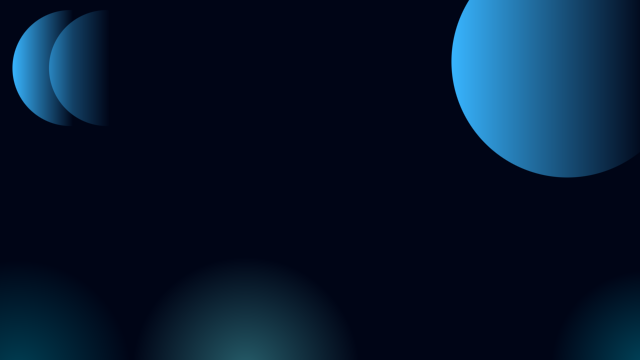
Write a Shadertoy shader that draws this background.

```glsl
// Night-blue backdrop with fading discs at the top and soft teal glows along the bottom.

// Lengths are in canvas heights, with the origin at the lower left.
const vec3 NIGHT      = vec3(0.0, 0.020, 0.088);
const vec3 SKY_BLUE   = vec3(0.22, 0.71, 1.0);
const vec3 DEEP_TEAL  = vec3(0.0, 0.25, 0.33);
const vec3 MISTY_TEAL = vec3(0.15, 0.37, 0.42);

// Discs: centre x, centre y, radius
const vec3 BIG_DISC   = vec3(1.576, 0.829, 0.322);
const vec3 SMALL_DISC = vec3(0.1956, 0.811, 0.161);
const float SMALL_DISC_STEP = 0.1015;
const float BIG_FADE   = 0.545;   // distance from left rim to darkness
const float SMALL_FADE = 0.168;
const float FRONT_OPACITY = 0.56;

// Glows: centre x, centre y, radius
const vec3 LEFT_GLOW   = vec3(0.052, -0.035, 0.310);
const vec3 MIDDLE_GLOW = vec3(0.683, -0.030, 0.315);
const vec3 RIGHT_GLOW  = vec3(1.800, -0.020, 0.268);

// Adds a round light that falls off evenly from its centre.
vec3 addGlow(vec3 base, vec2 p, vec3 glow, vec3 tint) {
    float strength = clamp(1.0 - distance(p, glow.xy) / glow.z, 0.0, 1.0);
    return mix(base, tint, strength);
}

// Adds a disc that is bright at its left rim and fades toward the right.
vec3 addDisc(vec3 base, vec2 p, vec3 disc, float fade, float opacity) {
    float pixel = 1.0 / iResolution.y;
    float edge = distance(p, disc.xy) - disc.z;
    float coverage = 1.0 - smoothstep(-0.75 * pixel, 0.75 * pixel, edge);
    float across = clamp((p.x - disc.x + disc.z) / fade, 0.0, 1.0);
    vec3 shade = mix(SKY_BLUE, NIGHT, across);
    return mix(base, shade, coverage * opacity);
}

void mainImage(out vec4 fragColor, in vec2 fragCoord) {
    vec2 p = fragCoord / iResolution.y;
    vec3 color = NIGHT;

    // Lights on the lower edge
    color = addGlow(color, p, LEFT_GLOW, DEEP_TEAL);
    color = addGlow(color, p, MIDDLE_GLOW, MISTY_TEAL);
    color = addGlow(color, p, RIGHT_GLOW, DEEP_TEAL * 1.1);

    // Large disc cut by the upper right corner
    color = addDisc(color, p, BIG_DISC, BIG_FADE, 1.0);

    // Overlapping pair, the front one translucent
    for (int i = 0; i < 2; i++) {
        vec3 disc = SMALL_DISC + vec3(float(i) * SMALL_DISC_STEP, 0.0, 0.0);
        float opacity = i == 0 ? 1.0 : FRONT_OPACITY;
        color = addDisc(color, p, disc, SMALL_FADE, opacity);
    }

    fragColor = vec4(color, 1.0);
}
```
